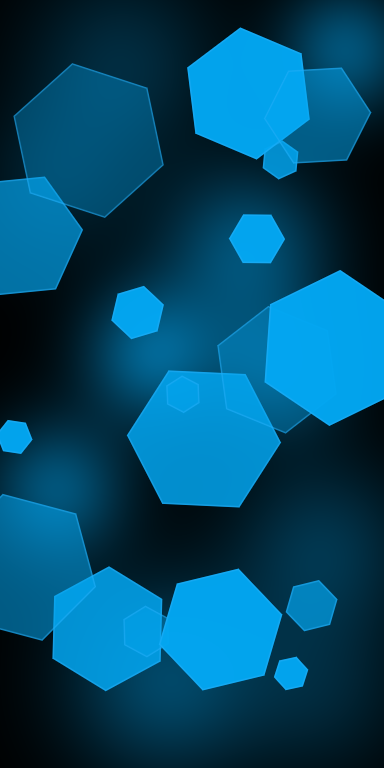
Reproduce this background procedurally as a WebGL 2 fragment shader.

```glsl
#version 300 es
precision highp float;

uniform vec2 u_resolution;
out vec4 fragColor;

vec3 hash31(float n) {
    vec3 p = fract(n * vec3(0.1031, 0.1030, 0.0973));
    p += dot(p, p.yzx + 33.33);
    return fract((p.xxy + p.yzz) * p.zyx);
}

// Signed distance to a hexagon, measured from its sides
float hexagon(vec2 p, float circumradius, float angle) {
    float c = cos(angle), s = sin(angle);
    p = abs(mat2(c, -s, s, c) * p);
    return max(p.y, dot(p, vec2(0.866, 0.5))) - 0.866 * circumradius;
}

// Sum of soft lights, one per jittered cell of a 2 x 5 grid
float glow(vec2 uv) {
    float light = 0.0;
    for (int i = 0; i < 10; i++) {
        vec3 rnd = hash31(float(i) + 61.0);
        vec2 cell = vec2(i % 2, i / 2);
        vec2 center = (cell + mix(vec2(0.1), vec2(0.9), rnd.xy)) * vec2(0.5, 0.4);
        float spread = mix(0.12, 0.19, rnd.z);
        float strength = mix(0.15, 0.65, fract(float(i) * 0.618 + 0.4));
        strength *= mix(1.25, 0.75, center.y * 0.5);
        vec2 offset = (uv - center) / spread;
        light += strength * exp(-0.5 * dot(offset, offset));
    }
    return min(light, 0.8);
}

void main() {
    vec2 uv = gl_FragCoord.xy / u_resolution.x;
    float pixel = 1.0 / u_resolution.x;

    vec3 blue = vec3(0.01, 0.655, 0.95);
    vec3 rimBlue = vec3(0.16, 0.68, 0.97);
    vec3 color = blue * glow(uv);

    // Translucent hexagons, one per jittered cell of a 3 x 6 grid
    for (int i = 0; i < 18; i++) {
        float id = float(i);
        vec3 rnd = hash31(id + 17.0);
        vec2 spreadOut = fract(0.5 + id * vec2(0.7549, 0.5698));
        vec2 cell = vec2(i % 3, i / 3);
        vec2 center = (cell + mix(vec2(-0.15), vec2(1.15), rnd.xy)) / 3.0;

        float radius = spreadOut.x < 0.33
            ? mix(0.045, 0.075, spreadOut.x * 3.0)
            : mix(0.14, 0.23, (spreadOut.x - 0.33) / 0.67);
        float opacity = min(0.3 + 1.1 * spreadOut.y, 0.97);

        float d = hexagon(uv - center, radius, rnd.z * 6.2832);
        float fill = clamp(0.5 - d / pixel, 0.0, 1.0);
        float rim = 1.0 - smoothstep(0.0, 0.0013 + pixel, abs(d + 0.002));

        color = mix(color, blue, fill * opacity);
        color = mix(color, rimBlue, fill * rim * 0.5);
    }

    fragColor = vec4(color, 1.0);
}
```
